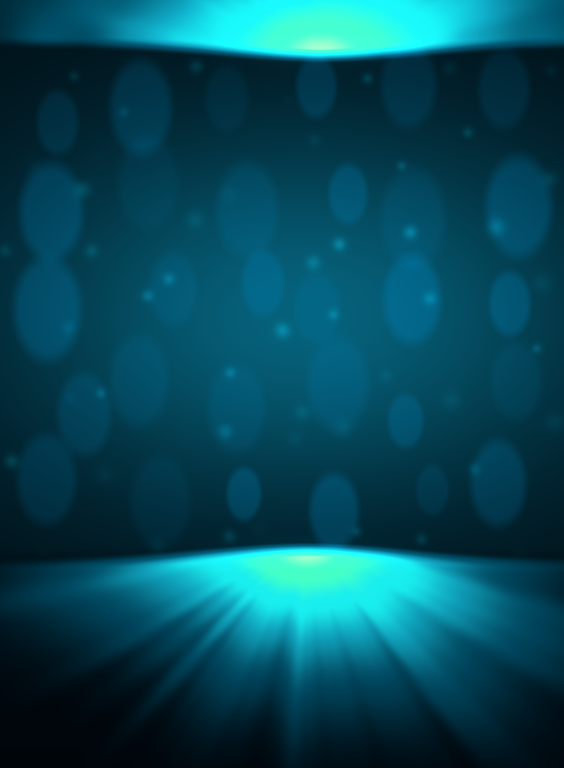
Reproduce this background procedurally as a WebGL 1 fragment shader.

```glsl
precision highp float;
uniform vec2 u_resolution;

const vec2 CANVAS = vec2(0.734, 1.0);
const float FLOOR_Y = 0.270;
const float CEILING_Y = 0.942;

float hash(vec2 p) {
  p = fract(p * vec2(0.1031, 0.1137) + 0.173);
  p += dot(p, p.yx + 33.33);
  return fract((p.x + p.y) * p.x * 7.31);
}

vec2 hash2(vec2 p) {
  return vec2(hash(p), hash(p + 41.7));
}

float noise(vec2 p) {
  vec2 i = floor(p);
  vec2 f = fract(p);
  f = f * f * (3.0 - 2.0 * f);
  float low = mix(hash(i), hash(i + vec2(1.0, 0.0)), f.x);
  float high = mix(hash(i + vec2(0.0, 1.0)), hash(i + 1.0), f.x);
  return mix(low, high, f.y);
}

// Distance past a horizon whose middle bulges towards the scene
float bulge(float x, float height) {
  return height + 0.016 * exp(-x * x / 0.03);
}

// Energy of a light fan; d.y grows away from the horizon
float flare(vec2 d, float spread, float rayAmount) {
  float angle = atan(d.x, abs(d.y) + 0.02);
  float rays = noise(vec2(angle * 5.0 + 9.0, 2.5)) * 0.65
             + noise(vec2(angle * 13.0 + 30.0, 7.5)) * 0.35;
  float r = length(d * vec2(0.65, 1.0)) / spread;
  float rayFade = rayAmount * smoothstep(0.02, 0.12, r);
  r /= mix(1.0, mix(0.65, 1.4, rays), rayFade);
  float fan = exp(-pow(r / 0.16, 1.4));
  float streak = 0.42 * exp(-abs(d.y) / 0.018 - d.x * d.x / 0.085);
  float edge = smoothstep(-0.012, 0.012, d.y);
  float spill = 0.12 * exp(-abs(d.y) / 0.02 - d.x * d.x / 0.03);
  return max(max(fan, streak) * edge, spill);
}

vec3 flareColor(float e) {
  vec3 c = mix(vec3(0.0), vec3(0.0, 0.24, 0.31), smoothstep(0.02, 0.3, e));
  c = mix(c, vec3(0.06, 0.59, 0.67), smoothstep(0.25, 0.52, e));
  c = mix(c, vec3(0.10, 0.90, 0.88), smoothstep(0.46, 0.68, e));
  c = mix(c, vec3(0.27, 0.97, 0.72), smoothstep(0.70, 0.86, e));
  return mix(c, vec3(0.72, 1.0, 0.66), smoothstep(0.90, 1.0, e));
}

// Tall soft discs on a loosely jittered grid
float bokeh(vec2 p) {
  float light = 0.0;
  for (int row = 0; row < 5; row++) {
    for (int col = 0; col < 6; col++) {
      vec2 cell = vec2(float(col), float(row));
      vec2 center = vec2(0.085, 0.863) + cell * vec2(0.117, -0.128);
      center += (hash2(cell + 3.0) - 0.5) * vec2(0.05, 0.06);
      float size = mix(0.022, 0.047, hash(cell + 17.0));
      float d = length((p - center) / (size * vec2(1.0, 1.55)));
      float disc = 1.0 - smoothstep(0.72, 1.12, d);
      light += disc * mix(0.12, 0.48, hash(cell + 29.0));
    }
  }
  return light;
}

// Small blurred motes
float motes(vec2 p) {
  float light = 0.0;
  for (int row = 0; row < 7; row++) {
    for (int col = 0; col < 7; col++) {
      vec2 cell = vec2(float(col), float(row));
      vec2 center = vec2(0.05, 0.32) + cell * vec2(0.106, 0.093);
      center += (hash2(cell + 53.0) - 0.5) * vec2(0.1, 0.09);
      vec2 d = (p - center) / mix(0.006, 0.012, hash(cell + 71.0));
      light += exp(-dot(d, d)) * mix(0.05, 0.4, hash(cell + 83.0));
    }
  }
  return light;
}

void main() {
  vec2 p = gl_FragCoord.xy / u_resolution * CANVAS;

  // Teal chamber glow, dark beyond both horizons
  vec2 q = (p - vec2(0.395, 0.59)) / vec2(0.40, 0.25);
  float glow = exp(-dot(q, q));
  vec3 color = vec3(0.0, 0.06, 0.09) + glow * vec3(0.02, 0.32, 0.39);
  float inside = smoothstep(FLOOR_Y - 0.02, FLOOR_Y + 0.02, p.y)
               * (1.0 - smoothstep(CEILING_Y - 0.01, CEILING_Y + 0.02, p.y));
  vec3 outer = mix(vec3(0.0, 0.02, 0.04), vec3(0.0, 0.08, 0.11), p.y);
  color = mix(outer, color, inside);

  // Floating lights
  float lit = inside * mix(0.5, 1.0, glow);
  color = mix(color, vec3(0.0, 0.48, 0.68), min(bokeh(p) * lit, 0.8));
  color += vec3(0.03, 0.50, 0.56) * motes(p) * lit;

  // Light fans below the floor and above the ceiling
  float floorX = p.x - 0.400;
  float ceilingX = p.x - 0.418;
  vec2 below = vec2(floorX, bulge(floorX, FLOOR_Y - p.y));
  vec2 above = vec2(ceilingX, bulge(ceilingX, p.y - CEILING_Y));
  float cloud = mix(0.9, 1.1, noise(p * 18.0));
  color += flareColor(flare(below, 0.92, 1.0));
  color += flareColor(flare(above, 1.1 * cloud, 0.35));

  gl_FragColor = vec4(min(color, 1.0), 1.0);
}
```
